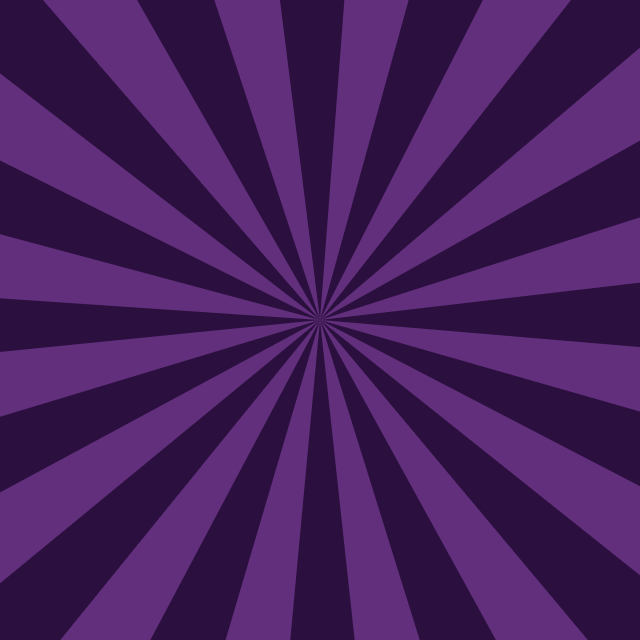
Write a Shadertoy shader that draws this background.

```glsl
// Sunburst of alternating dark and light purple rays around the canvas centre.

const float TAU = 6.2831853;
const vec3 DARK_PURPLE = vec3(0.169, 0.059, 0.243);
const vec3 LIGHT_PURPLE = vec3(0.384, 0.184, 0.490);
const vec2 CENTRE = vec2(0.5);
const float RAYS_PER_TURN = 15.9155; // not whole: one dark ray on the left is narrower
const float FIRST_RAY_ANGLE = 0.2133; // middle of a light ray, in radians
const float LIGHT_SHARE = 0.492;      // part of each period that is light
const float EDGE_PIXELS = 1.0;        // width of the smoothed edge

// Coverage of the light rays at p, with edges smoothed over the given width.
float rayCoverage(vec2 p, float edgeWidth) {
    float radius = length(p);
    float angle = radius > 0.0 ? atan(p.y, p.x) : 0.0;
    float period = TAU / RAYS_PER_TURN;

    // Angular distance to the middle of the nearest light ray
    float offset = abs(fract((angle - FIRST_RAY_ANGLE) / period + 0.5) - 0.5) * period;
    float edgeDistance = (0.5 * LIGHT_SHARE * period - offset) * radius;
    float coverage = clamp(0.5 + edgeDistance / edgeWidth, 0.0, 1.0);

    // Blend to the mean where the rays are too thin to resolve
    float resolved = smoothstep(0.5, 2.0, period * radius / edgeWidth);
    return mix(LIGHT_SHARE, coverage, resolved);
}

void mainImage(out vec4 fragColor, in vec2 fragCoord) {
    float scale = min(iResolution.x, iResolution.y);
    vec2 p = (fragCoord - CENTRE * iResolution.xy) / scale;
    float light = rayCoverage(p, EDGE_PIXELS / scale);
    fragColor = vec4(mix(DARK_PURPLE, LIGHT_PURPLE, light), 1.0);
}
```
